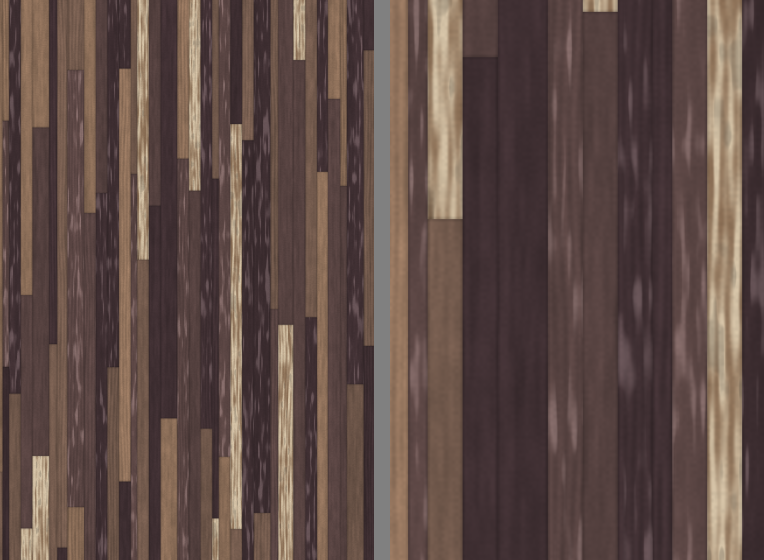
Left, the full canvas; right, a detail of the centre.
Write a WebGL 2 fragment shader that draws this texture.

```glsl
#version 300 es
precision highp float;
// Narrow vertical wood strips in mixed brown tones with fine grain and butt joints.

uniform vec2 u_resolution;
out vec4 fragColor;

const float STRIP_WIDTH = 0.0208;
const float PLANK_LENGTH = 0.78;

float hash(vec2 p) {
  return fract(sin(dot(p, vec2(127.1, 311.7))) * 43758.5453);
}

float noise(vec2 p) {
  vec2 cell = floor(p);
  vec2 f = fract(p);
  f = f * f * (3.0 - 2.0 * f);
  float low = mix(hash(cell), hash(cell + vec2(1.0, 0.0)), f.x);
  float high = mix(hash(cell + vec2(0.0, 1.0)), hash(cell + vec2(1.0, 1.0)), f.x);
  return mix(low, high, f.y);
}

// Strip borders lean left or right, so widths are mostly narrow or wide.
float stripBorder(float index) {
  float h = hash(vec2(index, 4.7));
  float lean = mix(-0.22, 0.22, smoothstep(0.35, 0.65, h));
  return (index + lean) * STRIP_WIDTH;
}

// Height of a butt joint within one strip.
float jointHeight(float strip, float index) {
  float jitter = 0.5 * (hash(vec2(strip, index + 31.0)) - 0.5);
  return (index + jitter) * PLANK_LENGTH;
}

// Four plain wood species, from dark to tan.
vec3 plainTone(float pick) {
  vec3 tone = vec3(0.245, 0.183, 0.195);
  tone = mix(tone, vec3(0.345, 0.265, 0.257), step(0.27, pick));
  tone = mix(tone, vec3(0.445, 0.350, 0.298), step(0.54, pick));
  return mix(tone, vec3(0.545, 0.430, 0.345), step(0.71, pick));
}

vec3 plankColor(float strip, float plank, vec2 p) {
  float seed = hash(vec2(strip, plank));
  float pick = fract(strip * 0.618 + plank * 0.39 + 0.22 * seed);
  vec2 q = p + vec2(seed * 3.0, seed * 7.0);

  // Grain at three scales, stretched along the plank.
  float fibre = noise(q * vec2(330.0, 26.0));
  float fleck = noise(q * vec2(270.0, 60.0) + 17.0);
  float streak = noise(q * vec2(130.0, 3.5) + 41.0);
  float bend = noise(q * vec2(35.0, 7.0) + 9.0);
  float rings = 0.5 + 0.5 * sin(q.x * 1100.0 + bend * 9.0);

  // Pale oak with short dark pores.
  if (pick > 0.86) {
    float figure = 0.4 * fibre + 0.25 * fleck + 0.2 * streak + 0.15 * rings;
    vec3 oak = mix(vec3(0.54, 0.43, 0.33), vec3(0.83, 0.76, 0.65),
                   smoothstep(0.2, 0.72, figure));
    return oak * (1.0 - 0.16 * smoothstep(0.66, 0.9, fleck));
  }

  // Plain planks, some with ring figure or silvery scratches.
  float ringed = step(0.6, hash(vec2(seed, 2.3)));
  float scratched = step(0.55, hash(vec2(seed, 8.1))) * step(pick, 0.54);
  float grain = 0.13 * (fibre - 0.5) + 0.09 * (fleck - 0.5) + 0.14 * (streak - 0.5);
  grain += ringed * 0.10 * (rings - 0.5);
  vec3 wood = plainTone(pick) * (1.0 + grain + 0.10 * (seed - 0.5));
  float scratch = smoothstep(0.62, 0.92, 0.65 * fibre + 0.35 * fleck + 0.1);
  return wood + scratched * scratch * vec3(0.14, 0.13, 0.13);
}

// Colour of a strip, blended across its nearest butt joint.
vec3 stripColor(float strip, vec2 p, float pixel) {
  float y = p.y + hash(vec2(strip, 13.0)) * PLANK_LENGTH;
  float joint = floor(y / PLANK_LENGTH + 0.5);
  float d = y - jointHeight(strip, joint);
  vec3 below = plankColor(strip, joint - 1.0, p);
  vec3 above = plankColor(strip, joint, p);
  float seam = 1.0 - smoothstep(0.0, 0.0018 + pixel, abs(d));
  return mix(below, above, smoothstep(-0.7 * pixel, 0.7 * pixel, d)) * (1.0 - 0.12 * seam);
}

void main() {
  vec2 p = gl_FragCoord.xy / u_resolution.y;
  float pixel = 1.0 / u_resolution.y;

  // Blend the two strips that meet at the nearest border.
  float border = floor(p.x / STRIP_WIDTH + 0.5);
  float d = p.x - stripBorder(border);
  vec3 left = stripColor(border - 1.0, p, pixel);
  vec3 right = stripColor(border, p, pixel);
  vec3 color = mix(left, right, smoothstep(-0.7 * pixel, 0.7 * pixel, d));

  // Thin shadow in the seam, then a faint surface grit.
  color *= 1.0 - 0.14 * (1.0 - smoothstep(0.0, 0.0016 + pixel, abs(d)));
  color *= 1.0 + 0.06 * (noise(p * 480.0) - 0.5);
  fragColor = vec4(color, 1.0);
}
```
